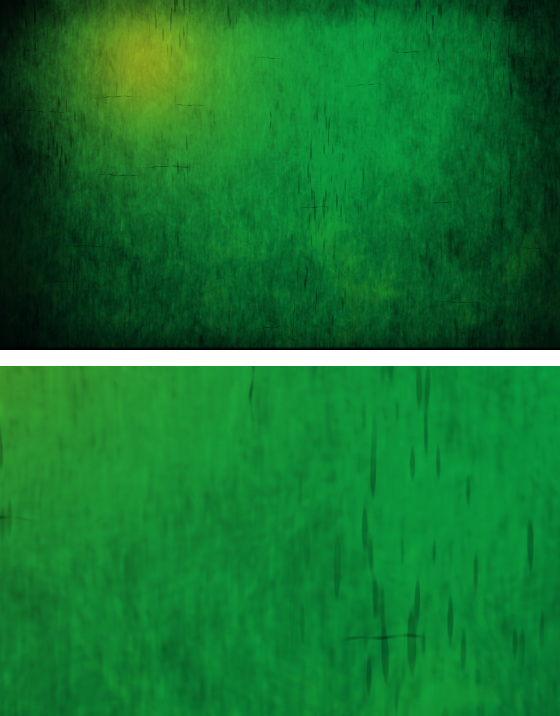
Top, the full canvas; bottom, a detail of the centre.
Give the GLSL for this texture, as a Shadertoy shader.

```glsl
// Worn green plaster lit by a yellow glow at the upper left, fading to dark edges.
// Cellular splats make ragged stains, fine grain and short vertical scratches;
// a loop of sine-bent segments adds faint hairline cracks.

vec2 hash2(vec2 p) {
    vec3 q = fract(vec3(p.xyx) * vec3(0.1031, 0.1030, 0.0973));
    q += dot(q, q.yzx + 33.33);
    return fract((q.xx + q.yz) * q.zy);
}

// Smooth cellular noise: one soft spot of random sign and strength per cell.
float splats(vec2 p) {
    vec2 cell = floor(p), f = p - cell;
    float sum = 0.0;
    for (int y = -1; y <= 1; y++)
    for (int x = -1; x <= 1; x++) {
        vec2 offset = vec2(x, y);
        vec2 id = cell + offset + 57.0;
        vec2 d = offset + hash2(id) - f;
        float weight = 2.0 * hash2(id + 191.7).x - 1.0;
        sum += weight * exp(-5.0 * dot(d, d));
    }
    return sum;
}

// Ragged stains from large to small.
float stains(vec2 p) {
    p += 0.012 * sin(p.yx * vec2(31.0, 37.0) + 2.0 * sin(p * 19.0));
    float sum = 0.0, amp = 0.36, freq = 4.5;
    for (int i = 0; i < 6; i++) {
        sum += amp * splats(p * freq * vec2(1.0, 0.75) + float(i) * 17.3);
        freq *= 2.0;
        amp *= 0.86;
    }
    return sum;
}

// Fine upright grain, plus faint wide streaks.
float grain(vec2 p) {
    p.x += 0.0012 * sin(p.y * 23.0 + 5.0 * p.x);
    float sum = 0.25 * splats(p * vec2(42.0, 4.0));
    sum += 0.45 * splats(p * vec2(105.0, 20.0) + 31.0);
    sum += 0.5 * splats(p * vec2(190.0, 42.0) + 73.0);
    return sum + 0.35 * splats(p * 130.0 + 9.0);
}

// Sparse dark strokes, gathered in loose groups.
float scratches(vec2 p) {
    float group = smoothstep(-0.15, 0.5, splats(p * vec2(9.0, 5.0) + 40.0));
    float strokes = smoothstep(0.35, 0.75, splats(p * vec2(120.0, 17.0) + 5.0));
    return group * strokes;
}

// Thin bent cracks, every third one upright.
float cracks(vec2 p, float aspect) {
    float mask = 0.0;
    for (int i = 0; i < 24; i++) {
        float n = float(i);
        vec2 rnd = hash2(vec2(n * 7.0 + 3.0, n + 11.0));
        vec2 q = p - rnd * vec2(aspect, 1.0);
        if (i % 3 == 0) q = q.yx;
        q.y += 0.003 * sin(q.x * 29.0 + n) + 0.001 * sin(q.x * 130.0 + n * 2.0);
        float halfLength = 0.03 + 0.07 * fract(rnd.x * 13.0);
        float line = smoothstep(0.0026, 0.0004, abs(q.y));
        line *= 0.65 + 0.35 * sin(q.x * 210.0 + n * 5.0);
        mask = max(mask, line * smoothstep(halfLength, 0.3 * halfLength, abs(q.x)));
    }
    return mask;
}

void mainImage(out vec4 fragColor, in vec2 fragCoord) {
    vec2 p = fragCoord / iResolution.y;
    float aspect = iResolution.x / iResolution.y;

    // Broad light: a soft oval plus the glow
    vec2 fromCentre = p - vec2(0.57 * aspect, 0.74);
    vec2 fromGlow = p - vec2(0.255 * aspect, 0.83);
    float glowDist2 = dot(fromGlow, fromGlow);
    float glow = exp(-9.0 * glowDist2);
    float light = 0.56 * exp(-dot(fromCentre * fromCentre, vec2(1.5, 1.15)));
    light += 0.27 * glow;

    // Darkened left side, corner and borders
    light *= mix(0.3, 1.0, smoothstep(0.0, 0.28, length(p - vec2(0.0, 1.0))));
    light *= mix(0.5, 1.0, smoothstep(0.0, 0.28, p.x + 0.25 * max(p.y - 0.5, 0.0)));
    light *= mix(0.65, 1.0, smoothstep(0.0, 0.2, aspect - p.x));
    light *= mix(0.7, 1.0, smoothstep(0.0, 0.1, min(p.y, 1.0 - p.y)));

    // Surface wear, stronger where the light is weak
    float stain = stains(p);
    float wear = mix(1.0, 0.36, smoothstep(0.1, 0.55, light));
    light *= max(0.15, 1.0 + wear * (0.8 * stain + 0.42 * grain(p)));
    light *= 1.0 - (0.15 + 0.3 * wear) * scratches(p);
    light *= 1.0 - 0.35 * cracks(p, aspect);
    light -= 0.45 * max(light - 0.56, 0.0);

    // Hue: cool green, lime in the glow, yellow at its heart
    vec3 hue = mix(vec3(0.05, 1.0, 0.385), vec3(0.52, 1.0, 0.22), glow);
    hue = mix(hue, vec3(0.95, 1.0, 0.17), 0.75 * exp(-55.0 * glowDist2));
    float lowerMoss = smoothstep(0.0, 0.5, stain) * smoothstep(0.6, 0.1, p.y);
    hue = mix(hue, vec3(0.16, 1.0, 0.3), lowerMoss);

    vec3 colour = hue * light + vec3(0.002, 0.005, 0.012);
    colour *= smoothstep(0.0, 0.012, p.y);
    fragColor = vec4(clamp(colour, 0.0, 1.0), 1.0);
}
```
